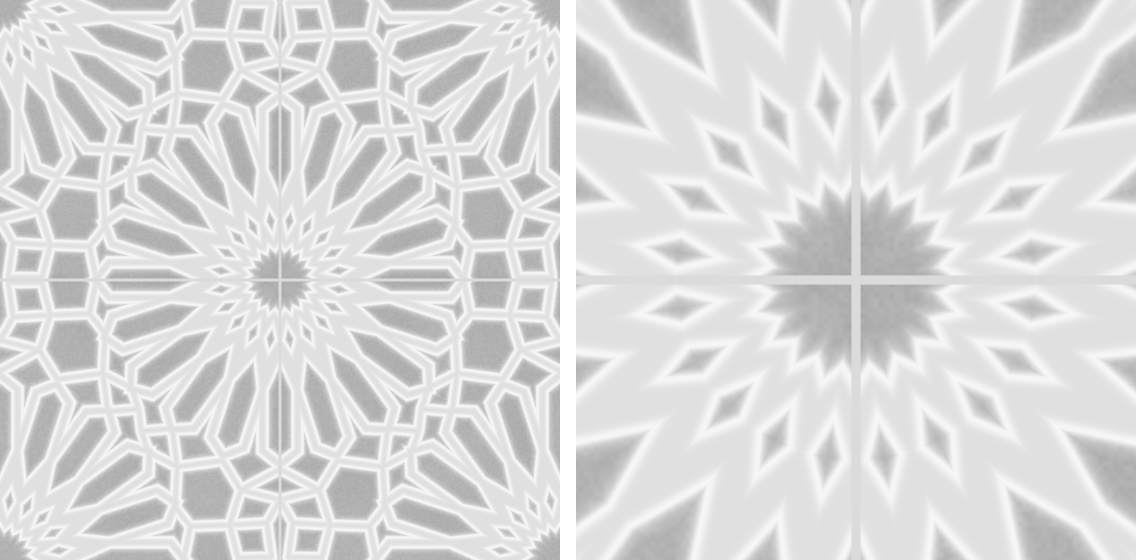
Left, the full canvas; right, a detail of the centre.
This pattern is drawn by a WebGL 2 fragment shader. Its source:

```glsl
#version 300 es
precision highp float;
// Four mirrored relief tiles with twenty-fold strapwork rosettes.
// Each tile has half-turn symmetry; a signed field is positive in the
// sunken grey cells, negative in the raised straps, and shaded by depth.
uniform vec2 u_resolution;
out vec4 fragColor;

const float STEP = 6.2831853 / 20.0;  // angle between petals
const float STRAP = 0.020;            // half width of a strap, in tiles

// Shared corners of the strap network between rosettes
const vec2 HEX_A = vec2(0.205, 0.645);
const vec2 HEX_B = vec2(0.140, 0.750);
const vec2 HEX_C = vec2(0.180, 0.875);
const vec2 HEX_D = vec2(0.320, 0.880);
const vec2 HEX_E = vec2(0.375, 0.810);
const vec2 HEX_F = vec2(0.367, 0.667);
const vec2 KITE = vec2(0.495, 0.540);
const vec2 FORK = vec2(0.047, 0.867);

float hash(vec2 p) {
  vec3 q = fract(vec3(p.xyx) * 0.1031);
  q += dot(q, q.yzx + 33.33);
  return fract((q.x + q.y) * q.z);
}

float noise(vec2 p) {
  vec2 i = floor(p), f = fract(p);
  f = f * f * (3.0 - 2.0 * f);
  return mix(mix(hash(i), hash(i + vec2(1, 0)), f.x),
             mix(hash(i + vec2(0, 1)), hash(i + vec2(1, 1)), f.x), f.y);
}

float segment(vec2 p, vec2 a, vec2 b) {
  vec2 ab = b - a, ap = p - a;
  return length(ap - ab * clamp(dot(ap, ab) / dot(ab, ab), 0.0, 1.0));
}

float route(vec2 p, vec2 corners[8], int count) {
  float d = 9.0;
  for (int i = 1; i < count; i++) d = min(d, segment(p, corners[i - 1], corners[i]));
  return d;
}

// Straps that link the rosettes
float network(vec2 p) {
  vec2 hexagon[8] = vec2[8](vec2(0.344, 1.0), HEX_D, HEX_E, HEX_F,
                            HEX_A, HEX_B, HEX_C, HEX_D);
  vec2 border[8] = vec2[8](vec2(0.0, 0.675), HEX_B, vec2(0.0, 0.785), FORK,
                           HEX_C, vec2(0.150, 0.992), vec2(0.030, 0.990), FORK);
  vec2 kite[8] = vec2[8](vec2(0.5), KITE, vec2(0.385, 0.530), HEX_F,
                         vec2(0.470, 0.615), KITE, KITE, KITE);
  float d = min(route(p, hexagon, 8), route(p, border, 8));
  return min(d, route(p, kite, 6)) - 0.9 * STRAP;
}

// Star, ring of diamonds, long petals and the spikes between them
float rosette(vec2 p) {
  float r = length(p), a = atan(p.x, p.y);
  a = abs(a - STEP * floor(a / STEP + 0.5));
  vec2 q = r * vec2(cos(a), sin(a));
  vec2 m = r * vec2(cos(0.5 * STEP - a), sin(0.5 * STEP - a));
  float star = 0.511 * (0.125 - q.x) - 0.859 * q.y;
  float diamond = 0.0166 * (1.0 - abs(m.x - 0.213) / 0.043 - m.y / 0.018);
  float taper = 0.407 * (q.x - 0.30) - 0.913 * q.y;
  float cap = 0.78 * (0.635 - q.x) - 0.63 * q.y;
  float petal = min(0.043 - q.y, min(taper, cap));
  float spike = min(-petal - 2.0 * STRAP, q.x - 0.45);
  return max(max(star, diamond), max(petal, spike));
}

// Pressed relief: flat strap, bright rim, soft grey floor
float relief(float depth, float pixel, float mottle) {
  float floorTone = mix(0.79, 0.695, smoothstep(0.0, 0.026, depth)) + mottle;
  float strapTone = mix(0.90, 0.88, smoothstep(0.004, 0.018, -depth));
  float tone = mix(strapTone, floorTone, smoothstep(-pixel, pixel, depth));
  float rim = (depth + 0.002) / 0.0065;
  return mix(tone, 0.965, exp(-rim * rim));
}

void main() {
  vec2 uv = gl_FragCoord.xy / u_resolution;
  vec2 sheet = uv * 2.0 - 1.0;
  vec2 tile = abs(sheet);
  float pixel = 2.0 / min(u_resolution.x, u_resolution.y);

  // Both half-turn copies within a tile
  float depth = 9.0;
  for (int i = 0; i < 2; i++) {
    vec2 p = i == 0 ? tile : 1.0 - tile;
    depth = min(depth, min(rosette(p), network(p)));
  }

  // Glaze clouds and fine grain
  float clouds = noise(uv * 14.0 + 3.0) - 0.5;
  float grain = noise(uv * 330.0) - 0.5;
  float tone = relief(depth, pixel, 0.025 * clouds + 0.035 * grain);

  // Darker tile edges and the pale joint
  float joint = min(tile.x, tile.y);
  tone -= 0.04 * exp(-joint / 0.012) * smoothstep(0.0, 0.02, depth);
  tone = mix(0.86, tone, smoothstep(0.0055 - pixel, 0.0055 + pixel, joint));
  fragColor = vec4(vec3(tone), 1.0);
}
```
